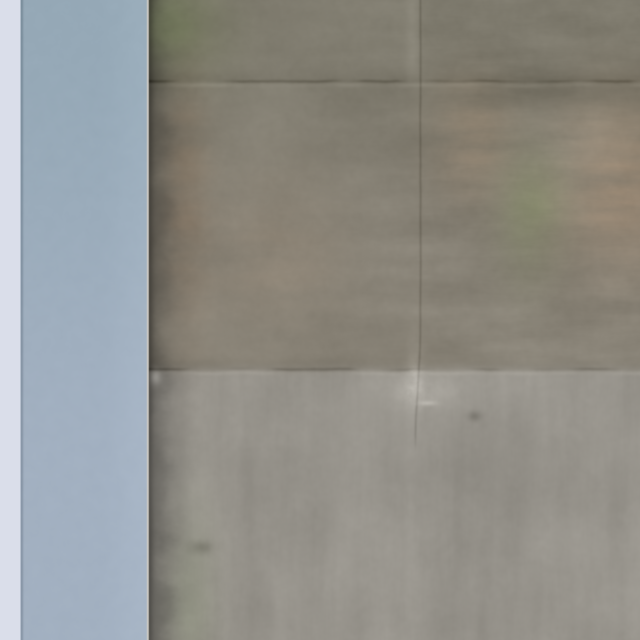
Write a Shadertoy shader that draws this texture.

```glsl
// Weathered concrete wall with formwork seams beside a pale blue painted post.

// Layout, in canvas units
const float STRIP_EDGE = 0.032;
const float POST_EDGE = 0.2295;
const float WALL_EDGE = 0.2325;
const float SEAM_HIGH = 0.873;
const float SEAM_LOW = 0.423;
const float SEAM_UPRIGHT = 0.657;
const vec2 PATCH = vec2(0.652, 0.392);

// Palette
const vec3 STRIP = vec3(0.855, 0.872, 0.918);
const vec3 POST_TOP = vec3(0.585, 0.660, 0.715);
const vec3 POST_BASE = vec3(0.635, 0.690, 0.755);
const vec3 POST_RIM = vec3(0.80, 0.79, 0.77);
const vec3 WALL_TOP = vec3(0.490, 0.475, 0.425);
const vec3 WALL_MID = vec3(0.530, 0.508, 0.462);
const vec3 WALL_BASE = vec3(0.592, 0.578, 0.548);
const vec3 RUST = vec3(0.075, 0.015, -0.025);
const vec3 MOSS = vec3(-0.025, 0.012, -0.050);

// Surface strength
const float MOTTLE = 0.085;
const float STREAKS = 0.055;
const float GRAIN = 0.020;
const float SHADE = 0.30;

vec2 hashGradient(vec2 cell) {
    vec3 p = fract(vec3(cell.xyx) * vec3(0.1031, 0.1030, 0.0973));
    p += dot(p, p.yzx + 33.33);
    return 2.0 * fract((p.xx + p.yz) * p.zy) - 1.0;
}

float gradientNoise(vec2 p) {
    vec2 cell = floor(p), f = fract(p);
    vec2 w = f * f * f * (f * (f * 6.0 - 15.0) + 10.0);
    float a = dot(hashGradient(cell), f);
    float b = dot(hashGradient(cell + vec2(1, 0)), f - vec2(1, 0));
    float c = dot(hashGradient(cell + vec2(0, 1)), f - vec2(0, 1));
    float d = dot(hashGradient(cell + 1.0), f - 1.0);
    return mix(mix(a, b, w.x), mix(c, d, w.x), w.y);
}

float fbm(vec2 p) {
    float sum = 0.0, gain = 0.55;
    for (int i = 0; i < 5; i++) {
        sum += gain * gradientNoise(p);
        p = mat2(1.6, 1.2, -1.2, 1.6) * p + 7.3;
        gain *= 0.5;
    }
    return sum;
}

// Soft elliptical spot
float spot(vec2 p, vec2 center, vec2 radius) {
    vec2 d = (p - center) / radius;
    return exp(-dot(d, d));
}

// Thin line with a soft falloff
float line(float d, float width) {
    return exp(-d * d / (width * width));
}

vec3 concrete(vec2 p) {
    float cloud = fbm(p * 6.0);
    float wobble = 0.004 * fbm(p * 14.0 + 3.0);
    float upper = smoothstep(SEAM_LOW - 0.015, SEAM_LOW + 0.015, p.y + wobble);

    // Broad tone: three pours, paler toward the base
    vec3 col = mix(WALL_MID, WALL_TOP, smoothstep(0.58, 0.98, p.y));
    col = mix(WALL_BASE, col, upper);
    col += 0.035 * spot(p, vec2(0.57, 0.95), vec2(0.12, 0.09));
    col -= 0.025 * spot(p, vec2(0.90, 0.85), vec2(0.25, 0.035));

    // Mottling, board marks above and runs below
    float boards = fbm(p * vec2(5.0, 24.0) + 11.0);
    float runs = fbm(p * vec2(24.0, 3.0) + 23.0);
    float boardSide = smoothstep(0.45, 0.75, p.x);
    col += MOTTLE * cloud + STREAKS * mix(runs, boards * (0.5 + boardSide), upper);
    col += GRAIN * fbm(p * 70.0);

    // Rust and moss tints
    float rust = spot(p, vec2(0.98, 0.71), vec2(0.10, 0.13))
        + 0.7 * spot(p, vec2(0.74, 0.78), vec2(0.06, 0.09))
        + 0.7 * spot(p, vec2(0.29, 0.68), vec2(0.035, 0.18))
        + 0.3 * spot(p, vec2(0.43, 0.60), vec2(0.10, 0.12));
    float moss = spot(p, vec2(0.83, 0.66), vec2(0.05, 0.09))
        + spot(p, vec2(0.27, 0.96), vec2(0.08, 0.07))
        + 0.5 * spot(p, vec2(0.30, 0.05), vec2(0.04, 0.15));
    col += RUST * rust * (0.65 + boards) + MOSS * moss * (0.8 + cloud);

    // Ragged shade next to the post
    float reach = p.x - WALL_EDGE + 0.05 * fbm(p * vec2(9.0, 13.0) + 5.0);
    float shade = 0.55 * (1.0 - smoothstep(0.0, 0.10, reach))
        + 0.45 * (1.0 - smoothstep(0.0, 0.045, reach));
    col *= 1.0 - SHADE * shade;
    col *= 1.0 - 0.25 * line(p.x - WALL_EDGE, 0.007);

    // Horizontal seams: broken dark joint and pale lip
    for (int i = 0; i < 2; i++) {
        float d = p.y - (i == 0 ? SEAM_HIGH : SEAM_LOW) + wobble;
        float broken = smoothstep(-0.25, 0.25, gradientNoise(vec2(p.x * 15.0, float(i) * 9.0 + 0.4)));
        col -= 0.075 * broken * line(d, 0.0028) + 0.025 * line(d - 0.004, 0.012);
        col += 0.045 * (1.0 - 0.6 * broken) * line(d + 0.006, 0.004);
    }

    // Upright seam, fading under the lower joint
    float d = p.x - SEAM_UPRIGHT + 0.008 * (1.0 - smoothstep(0.30, 0.50, p.y)) + 0.5 * wobble;
    float extent = smoothstep(0.29, 0.33, p.y);
    col -= 0.065 * extent * line(d, 0.0022);
    col += 0.035 * smoothstep(0.86, 0.90, p.y) * line(d + 0.012, 0.010);

    // Pale filler where the seams meet, and small pits
    float filler = spot(p, PATCH, vec2(0.055, 0.028)) + spot(p, PATCH + vec2(-0.004, 0.02), vec2(0.012, 0.065));
    col += 0.075 * filler * (0.8 + 1.4 * fbm(p * 30.0));
    col += 0.09 * spot(p, vec2(0.668, 0.370), vec2(0.014, 0.004));
    col -= 0.10 * spot(p, vec2(0.742, 0.350), vec2(0.010, 0.008));
    col -= 0.09 * spot(p, vec2(0.315, 0.145), vec2(0.018, 0.010));
    col += 0.16 * spot(p, vec2(0.243, 0.411), vec2(0.009, 0.012));
    return col;
}

void mainImage(out vec4 fragColor, in vec2 fragCoord) {
    vec2 p = fragCoord / iResolution.xy;
    float soft = max(1.0 / iResolution.x, 0.0012);

    // Post with a faint gradient and paint grain
    vec3 post = mix(POST_BASE, POST_TOP, smoothstep(0.25, 1.0, p.y));
    post += 0.02 * smoothstep(0.15, POST_EDGE, p.x) + 0.015 * fbm(p * 45.0);
    post -= 0.10 * line(p.x - STRIP_EDGE - 0.002, 0.0025);

    vec3 col = mix(STRIP, post, smoothstep(-soft, soft, p.x - STRIP_EDGE));
    col = mix(col, POST_RIM, smoothstep(-soft, soft, p.x - POST_EDGE));
    col = mix(col, concrete(p), smoothstep(-soft, soft, p.x - WALL_EDGE));
    fragColor = vec4(clamp(col, 0.0, 1.0), 1.0);
}
```
